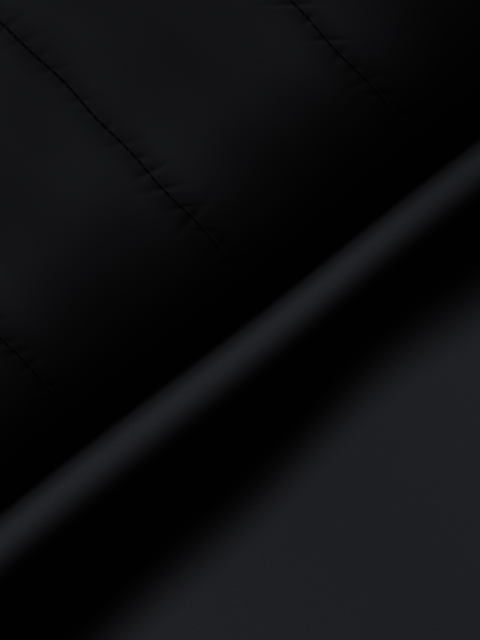
This texture is drawn by a Shadertoy shader. Its source:

```glsl
// Dark quilted cloth above a long diagonal fold, with a smooth sheet below it.
// Soft profiles across the fold make the light; repeated seam lines carry
// dashed stitches and hashed puckers, and layered sines give folds and weave.

const vec3 CLOTH_TINT = vec3(0.91, 0.93, 1.04);
const float BLACK_LEVEL = 0.006;
const float RIDGE_HEIGHT = 0.266;    // fold edge at the left side
const float RIDGE_SLOPE = 0.78;
const float RIDGE_LIGHT = 0.142;
const float SHEET_LIGHT = 0.128;
const float QUILT_LIGHT = 0.078;
const float SEAM_SLOPE = 1.07;
const float SEAM_SPACING = 0.674;
const float SEAM_OFFSET = 0.028;
const float STITCH_LENGTH = 0.0215;
const float PUCKER_LENGTH = 0.043;
const float WEAVE_PITCH = 0.0068;
const float WEAVE_DEPTH = 0.055;
const float TAU = 6.2831853;

float hash(vec2 cell) {
    return fract(sin(dot(cell, vec2(127.1, 311.7))) * 4375.85);
}

// Broad, slow undulation of the padded cloth.
float softFolds(vec2 p) {
    float wave = sin(p.x * 9.0 + p.y * 6.0 + 1.4 * sin(p.y * 7.0 - p.x * 3.0));
    wave += 0.6 * sin(p.x * 17.0 - p.y * 13.0 + 2.0 * sin(p.x * 6.0 + p.y * 5.0));
    wave += 0.3 * sin(p.x * 23.0 + p.y * 37.0 + 1.5 * sin(p.x * 19.0));
    return wave / 1.9;
}

// Paired light and dark creases scattered along a seam.
float puckers(float along, float across, float seamId) {
    float cell = floor(along / PUCKER_LENGTH);
    float relief = 0.0;
    for (int i = -2; i <= 2; i++) {
        vec2 id = vec2(cell + float(i), seamId);
        float center = (id.x + 0.2 + 0.6 * hash(id)) * PUCKER_LENGTH;
        float lean = mix(-0.2, 0.9, hash(id + 17.0));
        float reach = mix(0.012, 0.036, hash(id + 31.0));
        float t = (along - center + lean * across) / 0.009;
        float side = across - 0.008 * (hash(id + 53.0) - 0.7);
        float strength = mix(0.3, 1.0, hash(id + 71.0));
        relief += strength * t * exp(-t * t) * exp(-side * side / (reach * reach));
    }
    return relief;
}

// Upper padded layer, fading to black as it dips behind the fold.
float quilt(vec2 p, float below, float pixel) {
    float lift = 1.0 - smoothstep(-0.56, -0.08, below);
    float light = QUILT_LIGHT * lift * mix(1.0, 0.45, smoothstep(0.55, 1.0, p.x));
    light *= 1.0 + 0.16 * softFolds(p);

    // Nearest seam and coordinates along and across it.
    float norm = length(vec2(1.0, SEAM_SLOPE));
    float along = (p.x - SEAM_SLOPE * p.y) / norm;
    float level = 4.0 / 3.0 - p.y - SEAM_SLOPE * p.x - SEAM_OFFSET;
    level -= 0.02 * exp(-p.x * 14.0) * smoothstep(0.9, 1.2, p.y);
    float seamId = floor(level / SEAM_SPACING + 0.5);
    float across = (level - seamId * SEAM_SPACING) / norm;
    across += 0.002 * sin(along * 31.0 + seamId);

    // Puckers grow towards the fold; the seam sits in a shallow valley.
    float seamFade = 1.0 - smoothstep(-0.17, -0.105, below);
    float gather = mix(0.35, 1.0, smoothstep(-0.95, -0.25, below)) * seamFade;
    float crease = puckers(along, across, seamId);
    light *= 1.0 + 1.1 * gather * crease;
    light += 0.016 * gather * crease;
    light *= 1.0 - 0.22 * seamFade * exp(-across * across / 0.0008);
    light *= 1.0 + 0.14 * exp(-pow((across + 0.09) / 0.06, 2.0));

    // Dark needle line with short thread glints.
    float halfWidth = 0.0014;
    float thread = 1.0 - smoothstep(halfWidth, halfWidth + 1.5 * pixel, abs(across));
    float phase = abs(fract(along / STITCH_LENGTH) - 0.5);
    float dash = 1.0 - smoothstep(0.27, 0.38, phase);
    float glint = exp(-pow((across + 0.0035) / 0.0017, 2.0)) * dash;
    light *= 1.0 - 0.8 * thread * seamFade * mix(0.55, 1.0, dash);
    light += 0.016 * glint * seamFade;
    return max(light, 0.0);
}

// Rounded fold, its shadow, and the flat sheet underneath.
float foldAndSheet(vec2 p, float below) {
    float width = mix(1.0, 0.86, p.x);
    float t = below / width;
    float rise = 0.5 * smoothstep(-0.003, 0.018, t) + 0.5 * smoothstep(0.008, 0.052, t);
    float fall = 1.0 - smoothstep(0.055, 0.155, t);
    float ridge = RIDGE_LIGHT * rise * fall * mix(1.0, 0.84, smoothstep(0.65, 1.0, p.x));

    float border = mix(0.445, 0.325, smoothstep(0.1, 0.9, p.x));
    border += 0.008 * sin(p.x * 13.0 + 0.7);
    float sheet = SHEET_LIGHT * smoothstep(border - 0.085, border + 0.10, below);
    sheet *= 1.0 + 0.025 * sin(p.x * 5.0 + p.y * 4.0);
    return ridge + sheet;
}

void mainImage(out vec4 fragColor, in vec2 fragCoord) {
    float pixel = 4.0 / (3.0 * iResolution.y);
    vec2 p = fragCoord * pixel;
    float edge = RIDGE_HEIGHT + RIDGE_SLOPE * p.x + 0.003 * sin(p.x * 9.0);
    float below = edge - p.y;

    float front = smoothstep(-pixel, pixel, below);
    float light = mix(quilt(p, below, pixel), foldAndSheet(p, below), front);

    // Fine woven grain, stronger on the smooth layer.
    vec2 yarn = vec2(p.x + 0.35 * p.y, p.y - 0.35 * p.x) * TAU / WEAVE_PITCH;
    float weave = sin(yarn.x) * sin(yarn.y);
    float grain = hash(floor(p * 384.0)) - 0.5;
    light *= 1.0 + WEAVE_DEPTH * mix(0.35, 1.0, front) * weave + 0.07 * grain;

    fragColor = vec4(CLOTH_TINT * (BLACK_LEVEL + light), 1.0);
}
```
